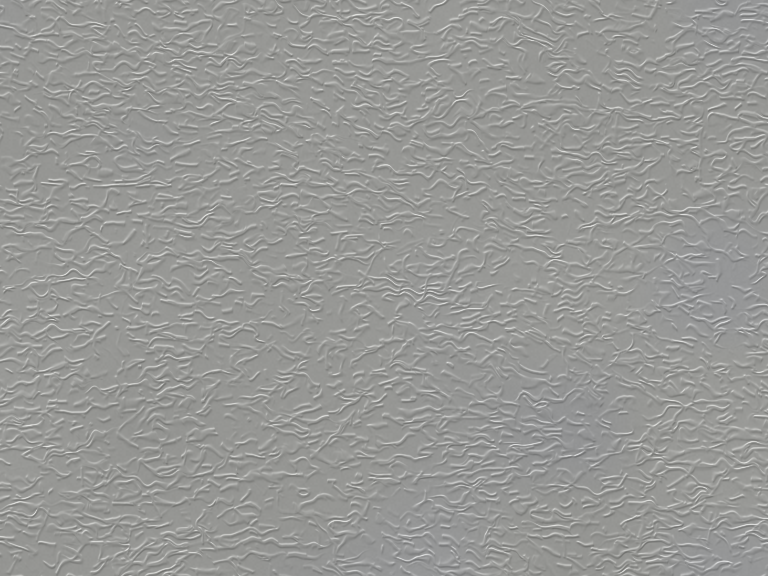
A WebGL 2 fragment shader for this texture:

```glsl
#version 300 es
precision highp float;
// Grey embossed leather: short wavy creases, mostly level, joined by a broken
// network of wrinkles and small pits. Scattered capsules and noise contours
// build a relief; its slope along the light gives bright and dark edges.

#define BASE_COLOR vec3(0.590, 0.592, 0.581)
#define COOL_SHIFT vec3(-0.010, -0.008, 0.006)
#define CREASE_WIDTH 0.0031
#define LIGHT_DIR vec2(-0.29, 0.957)
#define SLOPE_STEP 0.0012
#define HIGHLIGHT 0.36
#define SHADOW 0.165
#define WAVINESS 0.013
#define TURNING 1.2
#define WRINKLE_FREQ vec2(19.0, 46.0)
#define GRAIN 0.016

uniform vec2 u_resolution;
out vec4 fragColor;

// Integer hash giving four values in 0..1
vec4 hash4(vec2 cell, int seed) {
  uvec4 v = uvec4(ivec4(ivec2(cell), seed, seed * 7 + 3));
  v = v * 1664525u + 1013904223u;
  v += v.yzxy * v.wxyz;
  v ^= v >> 16u;
  v += v.yzxy * v.wxyz;
  return vec4(v >> 8u) / 16777216.0;
}

// Two independent smooth value noises in 0..1
vec2 noise2(vec2 p, int seed) {
  vec2 cell = floor(p), f = fract(p);
  f = f * f * (3.0 - 2.0 * f);
  vec2 low = mix(hash4(cell, seed).xy, hash4(cell + vec2(1, 0), seed).xy, f.x);
  vec2 high = mix(hash4(cell + vec2(0, 1), seed).xy, hash4(cell + vec2(1), seed).xy, f.x);
  return mix(low, high, f.y);
}

float cornerSlope(vec2 cell, vec2 toPoint, int seed) {
  return dot(hash4(cell, seed).xy * 2.0 - 1.0, toPoint);
}

// Gradient noise around zero
float gradientNoise(vec2 p, int seed) {
  vec2 c = floor(p), f = fract(p), e = vec2(1, 0);
  vec2 s = f * f * f * (f * (f * 6.0 - 15.0) + 10.0);
  float low = mix(cornerSlope(c, f, seed), cornerSlope(c + e, f - e, seed), s.x);
  float high = mix(cornerSlope(c + e.yx, f - e.yx, seed), cornerSlope(c + 1.0, f - 1.0, seed), s.x);
  return mix(low, high, s.y);
}

// Distance to a segment centred on the origin
float segmentDistance(vec2 p, float angle, float halfLength) {
  vec2 dir = vec2(cos(angle), sin(angle));
  return length(p - dir * clamp(dot(p, dir), -halfLength, halfLength));
}

float creaseWidth() { return max(CREASE_WIDTH, 0.8 / u_resolution.y); }

// Share of the surface left untouched by one layer of scattered creases
float layerGap(vec2 p, vec2 cellSize, float halfLength, float angle,
               float spread, float density, int seed) {
  vec2 home = floor(p / cellSize);
  float gap = 1.0;
  for (int j = -2; j <= 2; j++) {
    for (int i = -1; i <= 1; i++) {
      vec2 cell = home + vec2(i, j);
      vec4 r = hash4(cell, seed);
      vec2 center = (cell + 0.5 + 0.8 * (r.xy - 0.5)) * cellSize;
      float reach = halfLength * mix(0.25, 1.0, fract(r.z * 17.0));
      float d = segmentDistance(p - center, angle + spread * (r.z - 0.5), reach) / creaseWidth();
      gap *= 1.0 - smoothstep(0.0, 0.6, density - r.w) * exp(-d * d);
    }
  }
  return gap;
}

// Gap left by wrinkles along the zero contours of stretched noise
float wrinkleGap(vec2 p) {
  float h = 0.001;
  float n = gradientNoise(p * WRINKLE_FREQ, 41);
  float nx = gradientNoise((p + vec2(h, 0)) * WRINKLE_FREQ, 41);
  float ny = gradientNoise((p + vec2(0, h)) * WRINKLE_FREQ, 41);
  float steepness = max(length(vec2(nx, ny) - n) / h, 8.0);
  float d = n / (steepness * creaseWidth());
  float broken = smoothstep(0.30, 0.62, noise2(p * vec2(24.0, 40.0), 42).x);
  return 1.0 - 0.85 * broken * exp(-d * d);
}

// Relief height, from 0 on the plain to 1 on the creases
float relief(vec2 p) {
  vec2 field = noise2(p * vec2(5.0, 6.0), 11);
  float angle = TURNING * (field.x - 0.5);
  float patchiness = smoothstep(0.2, 0.7, noise2(p * 11.0, 12).x);
  vec2 q = p + WAVINESS * (noise2(p * 55.0, 13) - 0.5);
  float gap = wrinkleGap(q + 0.05 * (noise2(p * 7.0, 15) - 0.5));
  gap *= layerGap(q, vec2(0.038, 0.0155), 0.018, angle, 0.7,
                  mix(0.50, 1.15, patchiness), 21);
  gap *= layerGap(q, vec2(0.040), 0.021, angle, 3.14,
                  mix(0.85, 0.50, patchiness), 22);
  gap *= layerGap(q, vec2(0.100), 0.055, angle, 2.6, 0.70, 23);
  gap *= layerGap(q, vec2(0.021), 0.004, angle, 3.14, 0.55, 24);
  return 1.0 - gap;
}

void main() {
  vec2 p = gl_FragCoord.xy / u_resolution.y;
  vec2 offset = LIGHT_DIR * SLOPE_STEP;
  float slope = relief(p - offset) - relief(p + offset);
  float shade = HIGHLIGHT * pow(max(slope, 0.0), 1.4) - SHADOW * max(-slope, 0.0);

  // Broad tint, soft mottling and fine grain
  vec2 broad = noise2(p * 4.0, 31);
  float cool = smoothstep(0.55, 0.95, broad.x);
  float tone = 0.022 * (broad.y - 0.5) + GRAIN * (noise2(p * 300.0, 33).x - 0.5);
  fragColor = vec4(clamp(BASE_COLOR + COOL_SHIFT * cool + shade + tone, 0.0, 1.0), 1.0);
}
```
